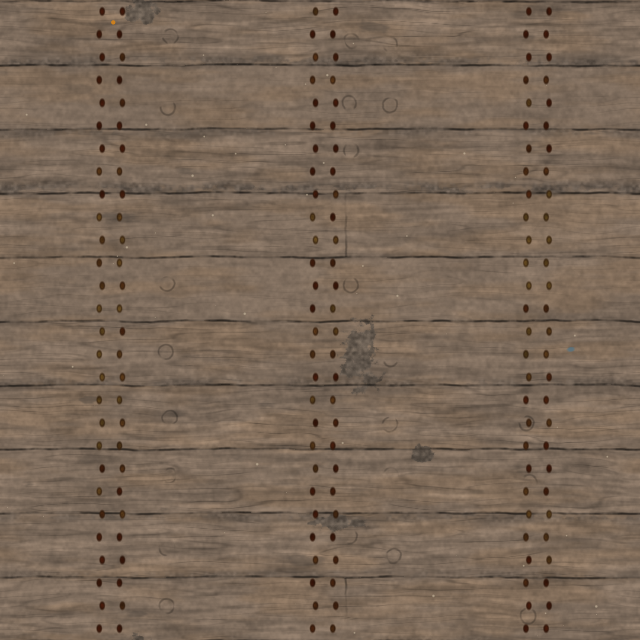
This texture is drawn by a Shadertoy shader. Its source:

```glsl
// Weathered horizontal wooden planks with three double columns of rusty nail heads.

const float PLANKS = 10.;
const float SEAM_SHIFT = .002;
const float SEAM_WIDTH = .0012;
const float JOINT_X = .5405;
const vec2 NAIL_GRID = vec2(3, 28);
const float NAIL_X = .1732;
const float NAIL_GAP = .0158;
const float NAIL_ZIGZAG = .0023;
const vec2 NAIL_RADIUS = vec2(.0042, .0064);
const float IMPRINT_RADIUS = .0112;
const int STAINS = 26;

const vec3 WOOD = vec3(.489, .421, .361);
const vec3 WARM_WOOD = vec3(.515, .425, .34);
const vec3 SOOT = vec3(.30, .268, .24);
const vec3 TAR = vec3(.365, .33, .295);
const vec3 RED_RUST = vec3(.225, .085, .035);
const vec3 OLIVE_RUST = vec3(.34, .25, .11);
const vec3 NAIL_RIM = vec3(.17, .10, .055);
const vec3 CHALK = vec3(.76, .70, .60);
const vec3 BLUE_PAINT = vec3(.32, .45, .52);
const vec3 ORANGE_PAINT = vec3(.8, .5, .12);

// Grain depth per plank; grime per seam, negative when below the seam.
const float GRAIN[10] = float[10](.9, .95, .95, 1., .85, .5, .8, .95, .45, 1.);
const float GRIME[10] = float[10](.4, .5, -.7, .25, .6, .3, .2, 1., -.6, .8);

// Tar patches: centre, radii.
const vec4 PATCHES[4] = vec4[4](
  vec4(.565, .447, .028, .05), vec4(.661, .292, .014, .013),
  vec4(.22, .985, .028, .018), vec4(.527, .182, .035, .013));

float hash(vec2 p) {
  vec3 q = fract(p.xyx * .1031);
  q += dot(q, q.yzx + 33.33);
  return fract((q.x + q.y) * q.z);
}

// Value noise that wraps around the canvas.
float noise(vec2 uv, vec2 freq, float seed) {
  vec2 p = uv * freq, i = floor(p), f = fract(p);
  f = f * f * (3. - 2. * f);
  vec2 a = mod(i, freq) + seed * 17., b = mod(i + 1., freq) + seed * 17.;
  return mix(mix(hash(a), hash(vec2(b.x, a.y)), f.x),
             mix(hash(vec2(a.x, b.y)), hash(b), f.x), f.y);
}

float fbm(vec2 uv, vec2 freq, float seed) {
  float sum = 0., amp = .533;
  for (int i = 0; i < 4; i++, freq *= 2., amp *= .5)
    sum += amp * noise(uv, freq, seed + float(i));
  return sum;
}

// One below a, falling to zero at b.
float fade(float a, float b, float x) { return 1. - smoothstep(a, b, x); }

// Elliptic distance on the wrapped canvas.
float ellipse(vec2 d, vec2 size) { return length((d - round(d)) / size); }

void mainImage(out vec4 fragColor, in vec2 fragCoord) {
  vec2 uv = fragCoord / iResolution.xy;
  float px = .8 / iResolution.y;
  float row = (uv.y + SEAM_SHIFT) * PLANKS + .06 * (fbm(uv, vec2(18, 2), 3.) - .5);
  float plank = mod(floor(row), PLANKS);
  float grit = fbm(uv, vec2(110), 7.), grains = noise(uv, vec2(210), 8.);
  float rough = fbm(uv, vec2(30, 70), 11.) - .5;

  // Wood tone and grain
  vec2 g = uv + vec2(0, .016 * (fbm(uv, vec2(7, 14), plank) - .5));
  float grain = fbm(g, vec2(11, 110), plank + 20.) - .5;
  float fibre = noise(g, vec2(22, 190), plank + 40.) - .5;
  float hair = fade(0., .16, abs(noise(g, vec2(13, 130), plank + 50.) - .5));
  float crack = fade(0., .09, abs(noise(g, vec2(9, 95), plank + 60.) - .5));
  crack *= smoothstep(.42, .62, fbm(uv, vec2(9, 24), plank + 80.));
  vec3 col = mix(WOOD, WARM_WOOD, .6 * smoothstep(.4, .75, fbm(uv, vec2(9, 40), plank + 9.)));
  col *= 1.02 + GRAIN[int(plank)] * (.34 * grain + .17 * fibre - .08 * hair - .14 * crack);
  col *= .79 + .15 * fbm(uv, vec2(7, 12), 5.) + .2 * grit + .07 * grains;

  // Dark elongated stains
  for (int i = 0; i < STAINS; i++) {
    float n = float(i);
    vec2 c = vec2(hash(vec2(n, 1.7)), hash(vec2(n, 8.3)));
    vec2 size = mix(vec2(.008, .004), vec2(.036, .012), hash(vec2(n, 5.1)));
    float d = ellipse(uv - c, size) + 2.4 * rough + .6 * grain;
    col = mix(col, SOOT, fade(.3, 1.1, d) * mix(.12, .5, hash(vec2(n, 3.9))));
  }

  // Tar patches and round bolt imprints
  for (int i = 0; i < 4; i++) {
    float d = ellipse(uv - PATCHES[i].xy, PATCHES[i].zw) + 1.2 * rough + 1.4 * (grit - .5);
    col = mix(col, TAR * (.45 + .7 * grit + .4 * grains), .75 * fade(.7, 1.1, d));
    float x = float[4](.263, .547, .612, .824)[i];
    vec2 id = vec2(plank, 3 * i + 2);
    vec2 p = vec2(uv.x - x - .008 * (hash(id + 9.) - .5),
                  (fract(row) - mix(.3, .7, hash(id + 5.))) / PLANKS);
    float ring = fade(0., .0016 + px, abs(length(p) - IMPRINT_RADIUS + .004 * rough));
    float worn = smoothstep(.3, .6, noise(uv, vec2(75), 17.));
    col *= 1. - .24 * ring * worn * step(.45, hash(id));
  }

  // Seams, their grime and the butt joints
  float seam = round(row), side = (row - seam) / PLANKS;
  float grime = GRIME[int(mod(seam, PLANKS))], amount = abs(grime);
  float band = exp(-pow(abs(side - .007 * grime) / (.004 + .006 * amount), 2.));
  band *= smoothstep(.38, .6, .6 * fbm(uv, vec2(14, 60), 13.) + .4 * grit);
  col = mix(col, SOOT * (.5 + .7 * grit + .5 * grains), .8 * amount * band);
  float broken = smoothstep(.2, .75, fbm(uv, vec2(45, 20), 15.));
  col *= 1. - fade(0., SEAM_WIDTH + 1.6 * px, abs(side)) * mix(.12, .58, broken);
  float joint = fade(0., SEAM_WIDTH + 1.6 * px, abs(uv.x - JOINT_X + .004 * rough));
  col *= 1. - .5 * joint * broken * step(mod(plank, 6.), .5);

  // Chalky specks and paint flecks
  vec2 cell = floor(uv * 64.);
  vec2 spot = fract(uv * 64.) - .25 - .5 * vec2(hash(cell + 2.), hash(cell + 6.));
  float speck = fade(-px, px, length(spot) / 64. - .0019 * hash(cell + 4.));
  col = mix(col, CHALK, .7 * speck * step(.985, hash(cell + 31.)));
  float blue = ellipse(uv - vec2(.892, .455), vec2(.012, .006)) + 1.5 * rough;
  col = mix(col, BLUE_PAINT, .75 * fade(.6, 1., blue));
  col = mix(col, ORANGE_PAINT, fade(.7, 1.2, ellipse(uv - vec2(.177, .965), vec2(.0035))));

  // Nail heads in zigzag pairs
  vec2 n = (uv - vec2(NAIL_X, 0)) * NAIL_GRID + vec2(.5, 0);
  vec2 q = (fract(n) - .5) / NAIL_GRID;
  q.x -= NAIL_ZIGZAG * (2. * mod(floor(n.y), 2.) - 1.);
  vec2 id = floor(n) * vec2(2, 1) + vec2(step(0., q.x), 0);
  q.x = abs(q.x) - NAIL_GAP;
  float nail = length(q / NAIL_RADIUS);
  float olive = smoothstep(.42, .75, .65 * noise(uv, vec2(3, 5), 19.) + .35 * hash(id + 7.));
  vec3 rust = mix(RED_RUST, OLIVE_RUST, olive) * (.65 + .7 * grit);
  rust = mix(rust, NAIL_RIM, .6 * smoothstep(.3, .9, nail));
  col = mix(col, rust, fade(-1.2 * px, 1.2 * px, (nail - 1.) * NAIL_RADIUS.x));

  fragColor = vec4(col, 1);
}
```
